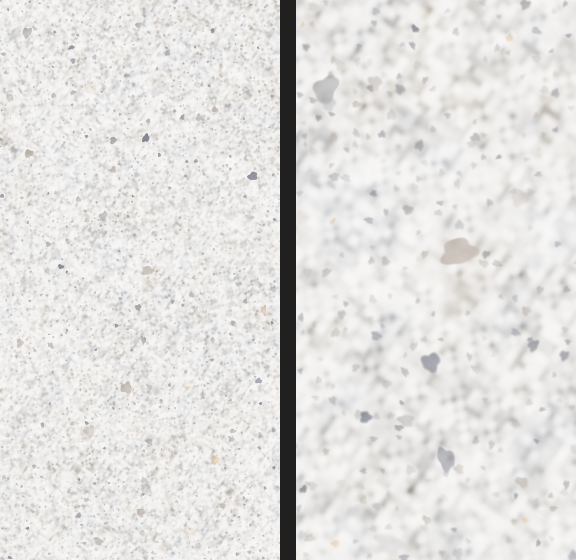
Left: the whole. Right: its middle third, enlarged.
A Shadertoy shader for this texture:

```glsl
// Draws pale, fine-grained concrete strewn with grey, bluish and tan grit.

const vec3 CEMENT_LIGHT = vec3(0.984, 0.980, 0.976);
const vec3 SLATE = vec3(0.50, 0.51, 0.56);
const vec3 ASH = vec3(0.66, 0.66, 0.67);
const vec3 SAND = vec3(0.75, 0.71, 0.67);
const vec3 OCHRE = vec3(0.89, 0.75, 0.60);

// Integer hash: three random values in 0..1 per cell and seed
vec3 hash3(vec2 cell, int seed) {
    uvec3 v = uvec3(ivec3(ivec2(cell), seed));
    v = v * 1664525u + 1013904223u;
    v.x += v.y * v.z;
    v.y += v.z * v.x;
    v.z += v.x * v.y;
    v ^= v >> 16u;
    v.x += v.y * v.z;
    v.y += v.z * v.x;
    v.z += v.x * v.y;
    return vec3(v >> 8u) / 16777216.0;
}

mat2 rotation(float angle) {
    float c = cos(angle), s = sin(angle);
    return mat2(c, s, -s, c);
}

// Smooth value noise, centred on zero
float noise(vec2 p, int seed) {
    vec2 cell = floor(p), f = fract(p);
    vec2 w = f * f * (3.0 - 2.0 * f);
    float low = mix(hash3(cell, seed).x, hash3(cell + vec2(1, 0), seed).x, w.x);
    float high = mix(hash3(cell + vec2(0, 1), seed).x, hash3(cell + vec2(1, 1), seed).x, w.x);
    return mix(low, high, w.y) - 0.5;
}

// Skewed cement tone: mostly bright, with a tail of darker pits
vec3 cement(vec2 p) {
    vec2 q = rotation(0.6) * p * vec2(1.0, 0.9);
    float roughness = 3.7 * noise(q * 112.0, 1)
                    + 2.6 * noise(rotation(0.9) * q * 62.0, 2)
                    + 1.3 * noise(q * 25.0, 3)
                    + 0.7 * noise(p * 5.0, 4);
    float pit = 0.056 * exp(0.52 * roughness);
    float warmth = noise(q * 18.0, 5);
    return CEMENT_LIGHT - pit * (vec3(0.98, 1.0, 1.04) + warmth * vec3(-0.15, 0.0, 0.25));
}

// Mineral colour chosen by a random value
vec3 mineral(float pick) {
    vec3 colour = mix(SLATE, ASH, smoothstep(0.1, 0.5, pick));
    colour = mix(colour, SAND, smoothstep(0.5, 0.75, pick));
    return mix(colour, OCHRE, smoothstep(0.94, 0.97, pick));
}

// Approximate distance to an angular, elongated pebble
float pebble(vec2 d, float radius, vec3 random) {
    d = rotation(random.x * 6.2832) * d;
    d.x *= mix(1.0, 1.6, random.y);
    float angle = atan(d.y, d.x);
    float wobble = 0.14 * cos(3.0 * angle + 6.2832 * random.z)
                 + 0.08 * cos(5.0 * angle + 9.0 * random.y);
    return length(d) - radius * (1.0 + wobble);
}

// Scatters pebbles over the ground, at most one per cell
vec3 scatter(vec3 ground, vec2 p, float cells, float density,
             vec2 radii, vec2 opacity, float softness, int seed) {
    vec2 home = floor(p * cells);
    for (int y = -1; y <= 1; y++) {
        for (int x = -1; x <= 1; x++) {
            vec2 cell = home + vec2(x, y);
            vec3 place = hash3(cell, seed);
            if (place.z > density) continue;
            vec3 shape = hash3(cell, seed + 1);
            vec3 look = hash3(cell, seed + 2);
            vec2 d = p - (cell + 0.15 + 0.7 * place.xy) / cells;
            float radius = mix(radii.x, radii.y, look.x * look.x);
            float cover = 1.0 - smoothstep(-softness, softness, pebble(d, radius, shape));
            float shade = 1.0 + 0.07 * dot(d / radius, vec2(0.7, -0.7))
                        + 0.12 * noise(p * 90.0, 6);
            ground = mix(ground, mineral(look.y) * shade, cover * mix(opacity.x, opacity.y, look.z));
        }
    }
    return ground;
}

void mainImage(out vec4 fragColor, in vec2 fragCoord) {
    vec2 p = fragCoord / iResolution.x;
    float softness = max(0.0025, 0.75 / iResolution.x);

    vec3 colour = cement(p);

    // Faint buried stones, fine specks, grit, then the few large stones
    colour = scatter(colour, p, 14.0, 0.30, vec2(0.010, 0.026), vec2(0.04, 0.18), 0.006, 10);
    colour = scatter(colour, p, 60.0, 0.30, vec2(0.003, 0.006), vec2(0.15, 0.60), softness, 20);
    colour = scatter(colour, p, 22.0, 0.20, vec2(0.005, 0.011), vec2(0.25, 0.85), softness, 30);
    colour = scatter(colour, p, 7.0, 0.22, vec2(0.011, 0.022), vec2(0.50, 0.95), softness, 40);

    fragColor = vec4(clamp(colour, 0.0, 1.0), 1.0);
}
```
